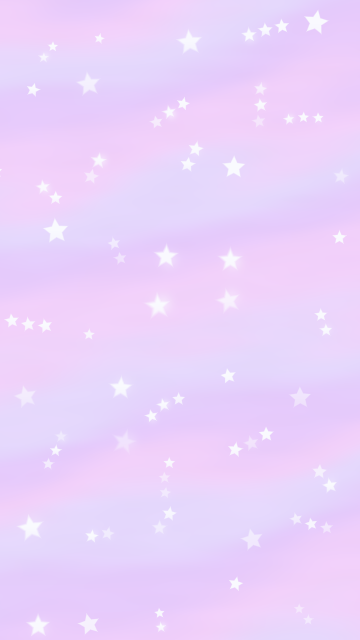
A WebGL 2 fragment shader for this background:

```glsl
#version 300 es
precision highp float;
// Pastel lilac sky with soft slanted bands and scattered glowing white stars.

uniform vec2 u_resolution;
out vec4 fragColor;

const float PI = 3.14159;
const float CELL = 0.198;                     // star grid pitch, in canvas widths
const vec3 LILAC = vec3(0.896, 0.788, 0.986);
const vec3 PINK  = vec3(0.954, 0.818, 0.980);
const vec3 BLUE  = vec3(0.894, 0.852, 0.990);
const vec3 WHITE = vec3(0.980, 0.988, 0.996);

vec2 hash2(vec2 p) {
    vec3 q = fract(p.xyx * vec3(0.1031, 0.1030, 0.0973));
    q += dot(q, q.yzx + 33.33);
    return fract((q.xx + q.yz) * q.zy);
}

float cornerGradient(vec2 cell, vec2 offset) {
    float angle = 2.0 * PI * hash2(cell + 57.0).x;
    return dot(vec2(cos(angle), sin(angle)), offset);
}

float gradientNoise(vec2 p) {
    vec2 i = floor(p), f = fract(p);
    vec2 w = f * f * f * (f * (f * 6.0 - 15.0) + 10.0);
    vec2 e = vec2(1.0, 0.0);
    float low  = mix(cornerGradient(i, f), cornerGradient(i + e, f - e), w.x);
    float high = mix(cornerGradient(i + e.yx, f - e.yx), cornerGradient(i + 1.0, f - 1.0), w.x);
    return mix(low, high, w.y);
}

mat2 rotation(float angle) {
    float c = cos(angle), s = sin(angle);
    return mat2(c, s, -s, c);
}

// Signed distance to a five-pointed star, by folding onto half a point.
float starDistance(vec2 p, float radius) {
    float sector = 2.0 * PI / 5.0;
    float angle = mod(atan(p.x, p.y) + 0.5 * sector, sector) - 0.5 * sector;
    vec2 folded = length(p) * vec2(cos(angle), abs(sin(angle)));
    vec2 tip = vec2(radius, 0.0);
    vec2 notch = 0.49 * radius * vec2(cos(0.5 * sector), sin(0.5 * sector));
    vec2 edge = notch - tip;
    return dot(folded - tip, normalize(vec2(edge.y, -edge.x)));
}

// Coverage of one star; the seed sets its tilt, opacity, blur and halo.
float starCoverage(vec2 p, float radius, vec2 seed, float pixel) {
    vec2 look = hash2(seed), finish = hash2(seed + 13.7);
    float tilt = (look.x - 0.5) * 0.5;
    float opacity = mix(0.5, 0.95, smoothstep(0.05, 0.45, look.y));
    float blur = max(0.75 * pixel, radius * mix(0.05, 0.22, finish.x * finish.x));
    float body = 1.0 - smoothstep(-blur, blur, starDistance(rotation(tilt) * p, radius));
    float fade = 1.0 - 0.22 * finish.y * smoothstep(0.3, -0.8, p.y / radius);
    vec2 haloOffset = (finish - 0.5) * 0.8 * radius;
    vec2 h = (p - haloOffset) / radius;
    float halo = 0.5 * smoothstep(0.4, 1.0, finish.x) * exp(-1.7 * dot(h, h));
    return opacity * max(body * fade, halo);
}

// One cell holds a single large star or a short row of small ones.
float cellStars(vec2 p, vec2 cell, float pixel) {
    vec2 kind = hash2(cell + 91.0), shape = hash2(cell + 23.0);
    vec2 center = (cell + 0.5 + 0.6 * (hash2(cell + 5.0) - 0.5)) * CELL;
    bool large = mod(cell.x + 2.0 * cell.y, 5.0) < 0.5 || kind.x < 0.16;
    float count = large ? 1.0 : 1.0 + floor(0.25 + 2.5 * kind.y);
    float radius = large ? mix(0.030, 0.036, shape.x) : mix(0.014, 0.022, shape.x);
    float angle = (shape.y - 0.5) * PI;
    vec2 along = vec2(cos(angle), sin(angle));
    vec2 across = vec2(-along.y, along.x);
    float coverage = 0.0;
    for (float k = 0.0; k < 3.0; k++) {
        if (k >= count) break;
        float spot = k - 0.5 * (count - 1.0);
        vec2 seed = cell + vec2(k * 7.0, 40.0);
        float bend = (hash2(seed + 3.0).x - 0.5) * 0.012;
        vec2 position = center + along * spot * (0.021 + 1.3 * radius) + across * bend;
        coverage = max(coverage, starCoverage(p - position, radius, seed, pixel));
    }
    return coverage;
}

// Three tints take turns along slanted, wavering bands.
vec3 skyColor(vec2 p) {
    vec2 q = vec2(p.x, p.y - 0.22 * p.x);
    float warp = 0.24 * gradientNoise(q * vec2(1.6, 2.6) + 3.0)
               + 0.09 * gradientNoise(q * vec2(2.2, 9.0) + 17.0)
               + 0.02 * gradientNoise(p * vec2(3.0, 26.0) + 41.0);
    float phase = 2.0 * PI * (q.y + warp - 0.97) / 0.46;
    vec3 turn = 0.5 + 0.5 * cos(phase + vec3(0.0, 2.1, 4.2));
    vec3 share = pow(turn, vec3(2.0));
    share /= share.x + share.y + share.z;
    float grain = 0.008 * gradientNoise(p * vec2(5.0, 20.0));
    return LILAC * share.x + PINK * share.y + BLUE * share.z + grain;
}

void main() {
    vec2 p = gl_FragCoord.xy / u_resolution.x;
    float pixel = 1.0 / u_resolution.x;
    vec2 home = floor(p / CELL);
    float stars = 0.0;
    for (float y = -1.0; y <= 1.0; y++)
        for (float x = -1.0; x <= 1.0; x++)
            stars = max(stars, cellStars(p, home + vec2(x, y), pixel));
    fragColor = vec4(mix(skyColor(p), WHITE, stars), 1.0);
}
```
